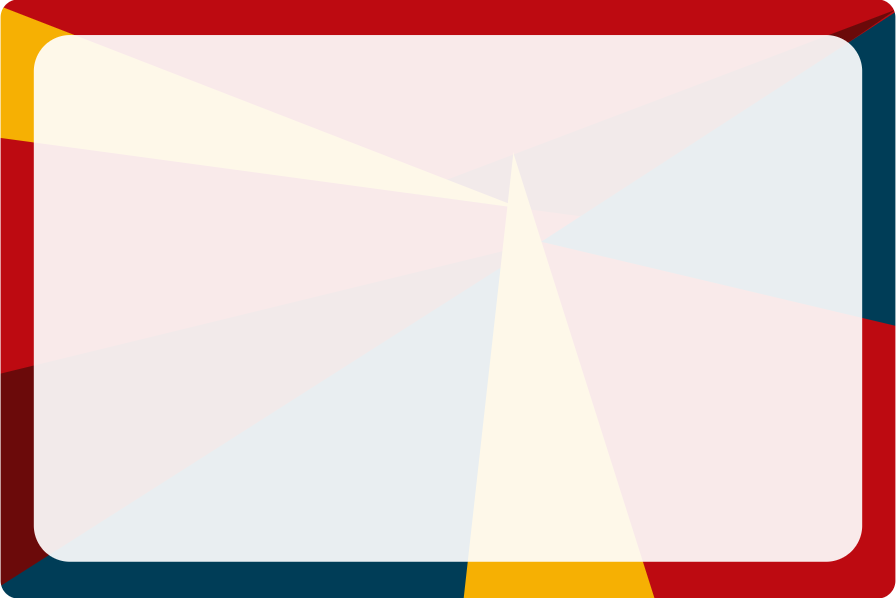
This background is drawn by a Shadertoy shader. Its source:

```glsl
// Paper card: red, blue, maroon and amber shards fan out from a hub near the
// middle, under a translucent white rounded panel. Shards are triangles built
// from edge distances, painted back to front; card and panel are rounded boxes.

// Coverage of a shape from its signed distance, negative inside
float fill(float d) {
    return clamp(0.5 - d * iResolution.y, 0.0, 1.0);
}

// Signed distance to the line a-b, positive on its left
float lineSide(vec2 p, vec2 a, vec2 b) {
    vec2 e = normalize(b - a);
    return e.x * (p.y - a.y) - e.y * (p.x - a.x);
}

float triangle(vec2 p, vec2 a, vec2 b, vec2 c) {
    float winding = sign(lineSide(c, a, b));
    float inside = min(min(winding * lineSide(p, a, b),
                           winding * lineSide(p, b, c)),
                       winding * lineSide(p, c, a));
    return fill(-inside);
}

float roundedBox(vec2 p, vec2 center, vec2 halfSize, float radius) {
    vec2 q = abs(p - center) - halfSize + radius;
    return fill(length(max(q, 0.0)) + min(max(q.x, q.y), 0.0) - radius);
}

void mainImage(out vec4 fragColor, in vec2 fragCoord) {
    // Canvas spans 1.5 by 1
    vec2 p = fragCoord / iResolution.xy * vec2(1.5, 1.0);
    vec2 hub = vec2(0.906, 0.5957);

    vec3 red = vec3(0.74, 0.04, 0.065);
    vec3 maroon = vec3(0.42, 0.04, 0.04);
    vec3 blue = vec3(0.0, 0.24, 0.34);
    vec3 amber = vec3(0.965, 0.69, 0.01);

    // Maroon shards, left and upper right
    vec3 color = red;
    color = mix(color, maroon, triangle(p, hub, vec2(-0.078, 0.356), vec2(-0.078, -0.06)));
    color = mix(color, maroon, triangle(p, vec2(1.5, 0.984), vec2(0.6875, 0.6766), vec2(0.996, 0.635)));

    // Blue shards on either side of the hub
    color = mix(color, blue, triangle(p, hub, vec2(-0.078, -0.03), vec2(0.859, -0.5625)));
    color = mix(color, blue, triangle(p, hub, vec2(1.578, 1.031), vec2(1.578, 0.4365)));

    // Amber beams, from the left and from below
    color = mix(color, amber, triangle(p, vec2(0.873, 0.6514), vec2(-0.078, 1.02), vec2(-0.078, 0.78)));
    color = mix(color, amber, triangle(p, vec2(0.8594, 0.7441), vec2(0.768, -0.0742), vec2(1.1191, -0.0742)));

    // Translucent panel, then the rounded card outline
    float panel = roundedBox(p, vec2(0.75, 0.501), vec2(0.6934, 0.4404), 0.0605);
    color = mix(color, vec3(1.0), 0.914 * panel);
    float card = roundedBox(p, vec2(0.75, 0.5), vec2(0.749, 0.501), 0.03);
    color = mix(vec3(1.0), color, card);

    fragColor = vec4(color, 1.0);
}
```
